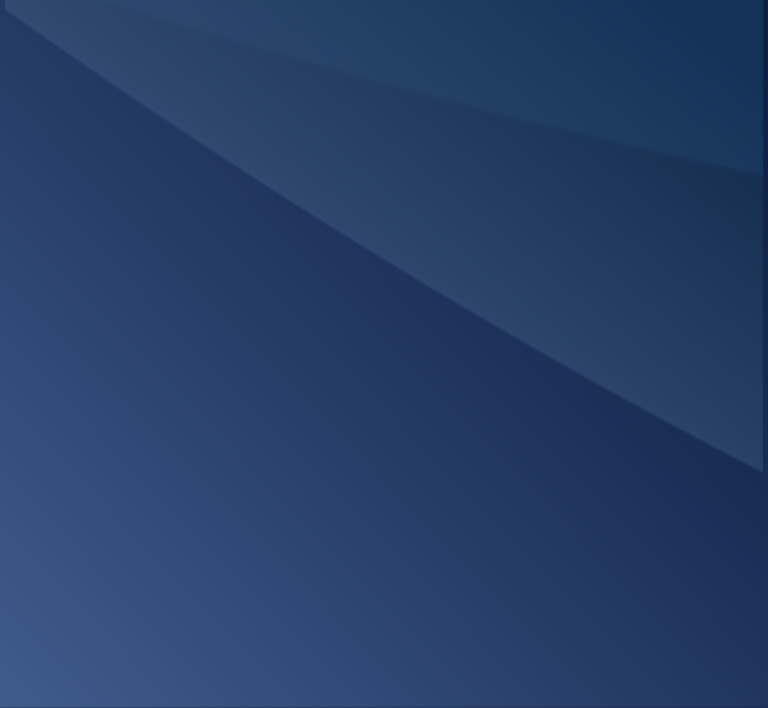
A Shadertoy shader for this background:

```glsl
// Deep blue backdrop: a diagonal gradient crossed by two translucent-looking
// sheets that fan out from the upper left. Each sheet is bounded below by a
// parabola and tinted by its own diagonal gradient.

const vec3 STEEL_BLUE = vec3(0.250, 0.360, 0.550);
const vec3 NAVY       = vec3(0.105, 0.180, 0.338);
const vec3 MIDNIGHT   = vec3(0.060, 0.135, 0.270);
const vec3 SLATE      = vec3(0.195, 0.290, 0.440);
const vec3 DEEP_SLATE = vec3(0.090, 0.187, 0.322);
const vec3 TEAL_BLUE  = vec3(0.172, 0.280, 0.427);
const vec3 DEEP_TEAL  = vec3(0.078, 0.195, 0.340);

// Position along a diagonal, rescaled so that first..last becomes 0..1
float ramp(vec2 uv, float rise, float first, float last) {
    return clamp((uv.x + rise * uv.y - first) / (last - first), 0.0, 1.0);
}

// Approximate signed distance above the parabola c.x + c.y x + c.z x^2
float aboveCurve(vec2 uv, vec3 c) {
    float height = c.x + uv.x * (c.y + uv.x * c.z);
    float slope = c.y + 2.0 * c.z * uv.x;
    return (uv.y - height) / sqrt(1.0 + slope * slope);
}

float softStep(float d, float blur) {
    return smoothstep(-blur, blur, d);
}

void mainImage(out vec4 fragColor, in vec2 fragCoord) {
    vec2 uv = fragCoord / iResolution.xy;
    float pixel = 1.0 / min(iResolution.x, iResolution.y);
    float blur = max(0.0035, pixel);

    // Background gradient, light at the lower left
    vec3 base = mix(STEEL_BLUE, NAVY, ramp(uv, 0.9, 0.0, 1.2));
    base = mix(base, MIDNIGHT, ramp(uv, 0.9, 1.2, 1.75));

    // Sheet gradients
    vec3 middle = mix(SLATE, DEEP_SLATE, ramp(uv, 1.12, 1.1, 1.8));
    vec3 upper = mix(TEAL_BLUE, DEEP_TEAL, ramp(uv, 1.12, 1.3, 2.0));

    // Curved lower edges, with a faint light rim on the larger sheet
    float middleEdge = aboveCurve(uv, vec3(0.992, -0.770, 0.107));
    float upperEdge = aboveCurve(uv, vec3(1.047, -0.365, 0.069));
    middle += 0.012 * exp(-abs(middleEdge) / 0.008);
    vec3 sheets = mix(middle, upper, softStep(upperEdge, 1.6 * blur));

    // The sheets stop just short of both side borders
    float inset = 0.4935 - abs(uv.x - 0.5);
    float cover = softStep(middleEdge, blur) * softStep(inset, max(0.0015, pixel));
    vec3 color = mix(base, sheets, cover);

    // Thin shade along the bottom border
    color *= 1.0 - 0.15 * (1.0 - smoothstep(0.001, 0.003, uv.y));

    fragColor = vec4(color, 1.0);
}
```
